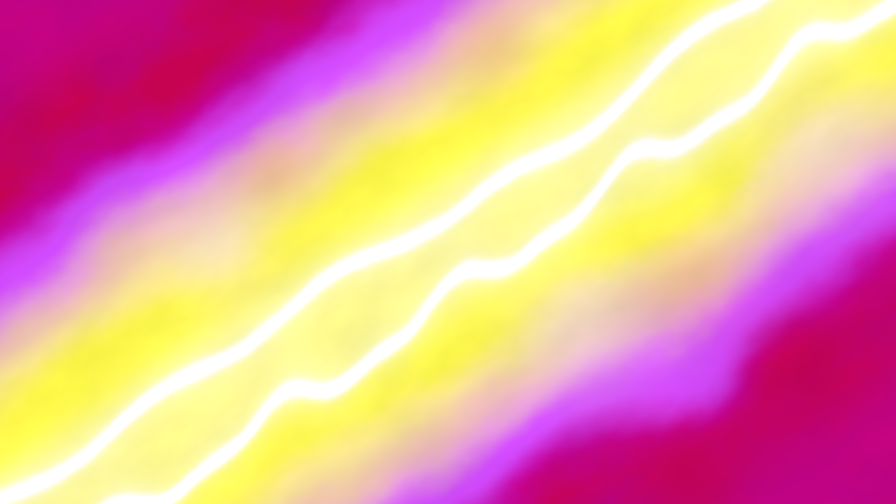
Give the GLSL for this background, as a Shadertoy shader.

```glsl
// Twin white lightning bolts crossing a diagonal band of yellow, violet and crimson plasma.
#define SLOPE 0.66
#define BAND_CENTER -0.07
#define WARP 0.11
#define CORE_WIDTH 0.015
#define HALO_WIDTH 0.040
#define HALO_STRENGTH 0.55

const float TAU = 6.28318;
const vec3 PALE_YELLOW = vec3(1.00, 0.98, 0.50);
const vec3 YELLOW      = vec3(1.00, 0.98, 0.27);
const vec3 CREAM       = vec3(0.98, 0.90, 0.56);
const vec3 PEACH       = vec3(0.93, 0.75, 0.70);
const vec3 LILAC       = vec3(0.89, 0.59, 0.87);
const vec3 VIOLET      = vec3(0.82, 0.29, 0.99);
const vec3 MAGENTA     = vec3(0.75, 0.01, 0.59);
const vec3 CRIMSON     = vec3(0.76, 0.01, 0.31);

float hash(vec2 p) {
    p = fract(p * vec2(0.1031, 0.1137));
    p += dot(p, p.yx + 33.33);
    return fract((p.x + p.y) * p.x * 47.0);
}

float noise(vec2 p) {
    vec2 i = floor(p), f = fract(p);
    f = f * f * (3.0 - 2.0 * f);
    return mix(mix(hash(i), hash(i + vec2(1, 0)), f.x),
               mix(hash(i + vec2(0, 1)), hash(i + vec2(1, 1)), f.x), f.y);
}

float fbm(vec2 p) {
    float sum = 0.0, amp = 0.5;
    for (int i = 0; i < 5; i++) {
        sum += amp * noise(p);
        p = mat2(1.6, 1.2, -1.2, 1.6) * p + 7.3;
        amp *= 0.5;
    }
    return sum;
}

// Soft round spot of the given radius
float spot(vec2 p, vec2 center, float radius) {
    vec2 q = (p - center) / radius;
    return exp(-dot(q, q));
}

// Heights of the two bolts above x
float upperBolt(float x) {
    float dip = (x - 1.08) / 0.25;
    return 0.68 * x - 0.005 - 0.045 * exp(-dip * dip)
         + 0.014 * cos(TAU * (x - 0.31) / 0.35);
}

float lowerBolt(float x) {
    return 0.651 * x - 0.165 - 0.018 * cos(2.6 * (x - 0.45))
         + 0.027 * cos(TAU * (x - 0.90) / 0.35)
         + 0.010 * cos(TAU * (x - 0.741) / 0.17);
}

// Amount of white light at a distance from a bolt
float boltLight(float d) {
    float core = d / CORE_WIDTH;
    return min(1.0, exp(-core * core) + HALO_STRENGTH * exp(-d / HALO_WIDTH));
}

// Plasma colour by distance from the band's axis
vec3 plasma(float d, float mottling) {
    vec3 c = mix(PALE_YELLOW, YELLOW, smoothstep(0.08, 0.18, d));
    c = mix(c, CREAM, smoothstep(0.20, 0.31, d));
    c = mix(c, PEACH, smoothstep(0.28, 0.38, d));
    c = mix(c, LILAC, smoothstep(0.36, 0.45, d));
    c = mix(c, VIOLET, smoothstep(0.42, 0.51, d));
    c = mix(c, MAGENTA, smoothstep(0.51, 0.63, d));
    float red = smoothstep(0.58, 0.70, d) * (1.0 - 0.65 * smoothstep(0.76, 0.95, d));
    return mix(c, CRIMSON, red * mottling);
}

void mainImage(out vec4 fragColor, in vec2 fragCoord) {
    vec2 p = fragCoord / iResolution.y;

    // Clouds drawn out along the band
    vec2 along = normalize(vec2(1.0, SLOPE));
    vec2 q = vec2(dot(p, along), dot(p, vec2(-along.y, along.x)));
    float cloud = fbm(q * vec2(4.0, 6.0) + 3.0) - 0.48;
    float detail = fbm(q * vec2(9.0, 15.0) + 21.0) - 0.48;

    // Warped distance from the axis, with large lobes
    float d = abs(p.y - SLOPE * p.x - BAND_CENTER);
    float edge = smoothstep(0.05, 0.25, d);
    d += edge * (WARP * cloud + 0.04 * detail);
    d -= 0.10 * spot(p, vec2(1.38, 0.22), 0.12);
    d -= 0.05 * spot(p, vec2(1.34, 0.58), 0.13);
    d += 0.05 * spot(p, vec2(1.12, 0.10), 0.12);

    float mottling = clamp(0.75 + 1.2 * cloud + 0.8 * detail, 0.0, 1.0);
    vec3 color = plasma(d, mottling);

    // Pale mist, amber haze and crimson embers
    float mist = spot(p, vec2(0.44, 0.50), 0.10) + spot(p, vec2(1.15, 0.35), 0.12)
               + spot(p, vec2(1.62, 0.72), 0.13);
    color = mix(color, vec3(0.96, 0.87, 0.84), 0.55 * mist);
    float amber = spot(p, vec2(1.37, 0.45), 0.09) + spot(p, vec2(0.55, 0.66), 0.07)
                + spot(p, vec2(0.98, 0.90), 0.08);
    color = mix(color, vec3(0.94, 0.72, 0.50), 0.45 * amber);
    float ember = spot(p, vec2(1.59, 0.28), 0.09) + spot(p, vec2(1.36, 0.05), 0.10);
    color = mix(color, CRIMSON, 0.7 * min(ember, 1.0));
    color *= 1.0 + 0.10 * detail;

    // White bolts with soft halos
    float wobble = 0.012 * (fbm(q * 14.0) - 0.48);
    vec2 bolts = abs(p.y + wobble - vec2(upperBolt(p.x), lowerBolt(p.x))) * along.x;
    float dark = (1.0 - boltLight(bolts.x)) * (1.0 - boltLight(bolts.y));
    color = mix(vec3(1.0), color, dark);

    fragColor = vec4(clamp(color, 0.0, 1.0), 1.0);
}
```
